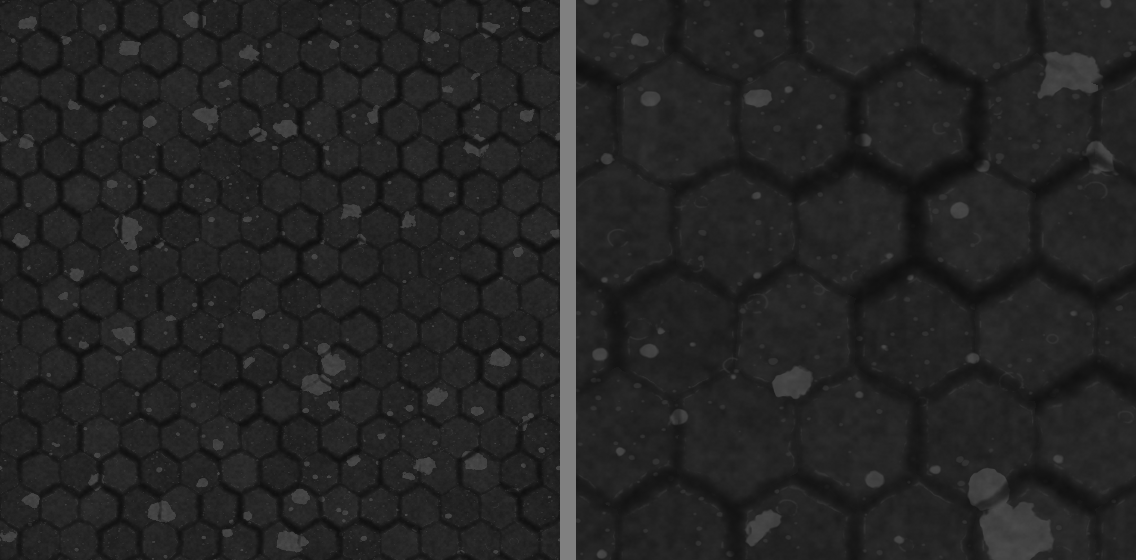
Left: the whole. Right: its middle third, enlarged.
Give the GLSL for this texture, as a three.js fragment shader.

```glsl
varying vec2 vUv;

const vec2 TILES = vec2(14.0, 16.0);
const float ROW = 0.8660254;
const vec3 GROOVE = vec3(0.068);
const vec3 STONE_DARK = vec3(0.122);
const vec3 STONE_LIGHT = vec3(0.165);
const vec3 MINERAL = vec3(0.225);
const vec3 LICHEN = vec3(0.275);

float hash(vec2 p) {
  return fract(sin(dot(p, vec2(127.1, 311.7))) * 43758.5453);
}

// Value noise that wraps after the given period
float noise(vec2 uv, float period) {
  vec2 p = uv * period;
  vec2 i = floor(p);
  vec2 f = fract(p);
  f = f * f * (3.0 - 2.0 * f);
  float a = hash(mod(i, period));
  float b = hash(mod(i + vec2(1.0, 0.0), period));
  float c = hash(mod(i + vec2(0.0, 1.0), period));
  float d = hash(mod(i + 1.0, period));
  return mix(mix(a, b, f.x), mix(c, d, f.x), f.y);
}

float fbm(vec2 uv, float period) {
  float sum = 0.0;
  float gain = 0.5;
  for (int i = 0; i < 4; i++) {
    sum += gain * noise(uv, period);
    period *= 2.0;
    gain *= 0.5;
  }
  return sum / 0.9375;
}

// Offset from the nearest hexagon centre
vec2 hexLocal(vec2 p) {
  vec2 s = vec2(1.0, 2.0 * ROW);
  vec2 a = mod(p + 0.5 * s, s) - 0.5 * s;
  vec2 b = mod(p, s) - 0.5 * s;
  return dot(a, a) < dot(b, b) ? a : b;
}

// Darkness of the six joints; each shared edge has its own strength
float joints(vec2 local, vec2 center, float wear) {
  float dark = 0.0;
  for (int k = 0; k < 6; k++) {
    float angle = float(k) * 1.0471976;
    vec2 dir = vec2(cos(angle), sin(angle));
    vec2 key = floor((center + 0.5 * dir) * vec2(4.0, 2.0 / ROW) + 0.5);
    float strength = hash(mod(key, TILES * vec2(4.0, 2.0)) + 3.7);
    strength = clamp(strength + (wear - 0.5) * 1.2, 0.0, 1.0);
    float dist = max(0.5 - dot(local, dir), 0.0);
    float width = mix(0.05, 0.17, strength);
    float depth = mix(0.3, 1.0, strength);
    dark = max(dark, depth * (1.0 - smoothstep(0.01, width, dist)));
  }
  return dark;
}

// Signed distance to randomly placed flattened blobs, in canvas units
float scatter(vec2 uv, float grid, float density, vec2 radii, float seed) {
  vec2 p = uv * grid;
  float dist = 1.0;
  for (int y = -1; y <= 1; y++) {
    for (int x = -1; x <= 1; x++) {
      vec2 cell = floor(p) + vec2(float(x), float(y));
      vec2 key = mod(cell, grid) + seed;
      vec2 center = cell + vec2(hash(key + 5.3), hash(key + 9.1));
      float size = hash(key + 17.9);
      float radius = mix(radii.x, radii.y, size * size);
      float d = length((p - center) * vec2(1.0, 1.25)) - radius;
      dist = min(dist, hash(key) < density ? d : 1.0);
    }
  }
  return dist / grid;
}

float fill(float dist, float softness) {
  return 1.0 - smoothstep(-softness, softness, dist);
}

void main() {
  float broad = fbm(vUv, 9.0);
  float rough = fbm(vUv, 64.0);
  float grain = fbm(vUv, 190.0);

  // Hexagonal tiles with chipped outlines
  vec2 chip = vec2(rough, fbm(vUv + 0.37, 64.0)) - 0.5;
  vec2 p = vUv * TILES * vec2(1.0, ROW) - vec2(0.0, 0.5 * ROW) + chip * 0.09;
  vec2 local = hexLocal(p);
  vec2 center = p - local;
  vec2 id = mod(floor(center * vec2(2.0, 1.0 / ROW) + 0.5), TILES * vec2(2.0, 1.0));
  float tone = hash(id + 1.3);
  float dirt = hash(id + 8.6);

  // Stone surface
  vec3 color = mix(STONE_DARK, STONE_LIGHT, clamp(0.55 * tone + 0.9 * broad - 0.2, 0.0, 1.0));
  color += (grain - 0.5) * 0.06 + (rough - 0.5) * 0.025;

  // Worn joints and thin raised rims
  float groove = joints(local, center, broad + (rough - 0.5) * 0.5);
  float rim = smoothstep(0.03, 0.12, groove) * (1.0 - smoothstep(0.12, 0.3, groove));
  color += rim * smoothstep(0.45, 0.75, grain) * 0.05;
  color = mix(color, GROOVE + (grain - 0.5) * 0.03, groove);
  float exposed = 1.0 - 0.85 * smoothstep(0.25, 0.8, groove);

  // Fine specks, denser on dirty tiles
  float speck = scatter(vUv, 110.0, 0.1 + 0.35 * dirt, vec2(0.06, 0.24), 31.0);
  speck = fill(speck + (grain - 0.5) * 0.003, 0.0007);
  color = mix(color, MINERAL, speck * exposed * 0.65);

  // Broken mineral rings
  float ring = scatter(vUv, 30.0, 0.22, vec2(0.1, 0.25), 53.0);
  ring = fill(abs(ring + (rough - 0.5) * 0.004) - 0.0006, 0.0008);
  color = mix(color, MINERAL, ring * exposed * smoothstep(0.4, 0.6, grain) * 0.6);

  // Small spots and large lichen patches
  float spot = scatter(vUv, 36.0, 0.22, vec2(0.05, 0.23), 71.0);
  float patchDist = scatter(vUv, 12.0, 0.5, vec2(0.06, 0.33), 97.0);
  float lichen = max(fill(spot + (rough - 0.5) * 0.008, 0.001),
                     fill(patchDist + (rough - 0.5) * 0.028, 0.0012));
  color = mix(color, LICHEN + (grain - 0.5) * 0.08, lichen * exposed * 0.9);

  gl_FragColor = vec4(color, 1.0);
}
```
